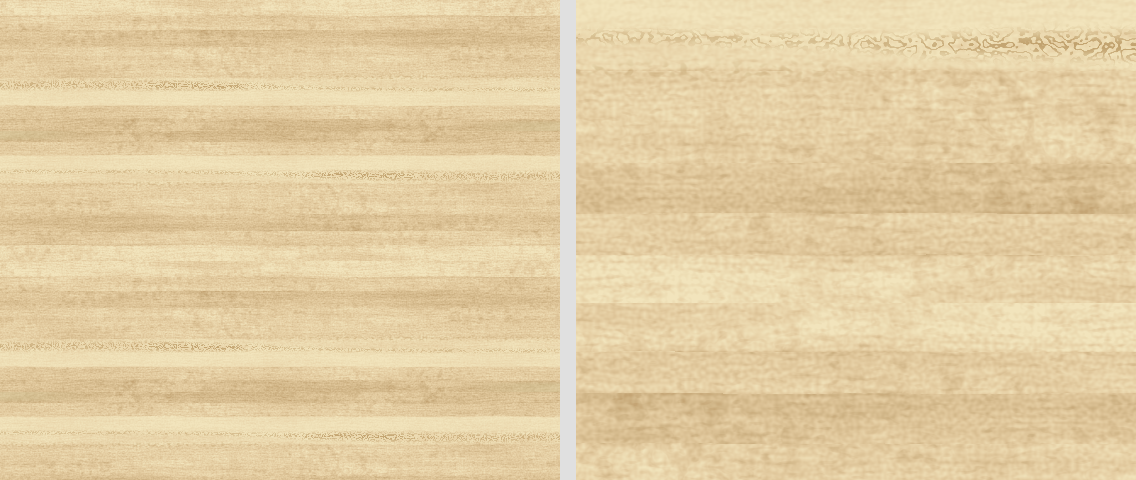
Left: the whole. Right: its middle third, enlarged.
A WebGL 1 fragment shader for this texture:

```glsl
precision highp float;
// Pale laminated maple: horizontal boards with fine grain, curly mottling and ray flecks.
uniform vec2 u_resolution;

#define REPEATS vec2(1.0, 1.838)
#define DARK_WOOD vec3(0.82, 0.715, 0.535)
#define PALE_WOOD vec3(0.935, 0.875, 0.715)
#define FLECK_COLOR vec3(0.73, 0.60, 0.39)
#define GREY_STAIN vec3(0.82, 0.76, 0.58)
#define WARMTH 0.045
#define GRAIN_LINES 85.0
#define GRAIN_DEPTH 0.23
#define MOTTLE_DEPTH 0.34
#define SEAM_DEPTH 0.45
#define FLECK_DEPTH 0.85

vec2 gradientAt(vec2 cell, float wrap) {
  cell.x = mod(cell.x, wrap);
  vec3 q = fract(cell.xyx * vec3(0.1031, 0.1030, 0.0973));
  q += dot(q, q.yzx + 33.33);
  float angle = 6.2832 * fract((q.x + q.y) * q.z);
  return vec2(cos(angle), sin(angle));
}

// Gradient noise, about -1 to 1, periodic in x after "wrap" cells.
float noise(vec2 p, float wrap) {
  vec2 i = floor(p), f = fract(p), e = vec2(1.0, 0.0);
  vec2 w = f * f * f * (f * (f * 6.0 - 15.0) + 10.0);
  float a = dot(gradientAt(i, wrap), f);
  float b = dot(gradientAt(i + e.xy, wrap), f - e.xy);
  float c = dot(gradientAt(i + e.yx, wrap), f - e.yx);
  float d = dot(gradientAt(i + e.xx, wrap), f - e.xx);
  return 1.5 * mix(mix(a, b, w.x), mix(c, d, w.x), w.y);
}

// Noise over the tile with "cells" cells across and down, shifted per board.
float tileNoise(vec2 t, vec2 cells, float shift) {
  return noise(t * cells + vec2(0.0, shift), cells.x);
}

// Board state: x = tone, y = index, z = seam darkness.
void addBoard(inout vec3 board, float y, float top, float tone, float seam, float soft) {
  board.x = mix(board.x, tone, smoothstep(-soft, soft, y - top));
  board.y += step(top, y);
  board.z += seam * exp(-pow((y - top) / (0.0016 + 0.5 * soft), 2.0));
}

void main() {
  float pixel = REPEATS.y / u_resolution.y;
  vec2 uv = gl_FragCoord.xy / u_resolution;
  // The lower half of each tile is the upper half turned by 180 degrees.
  vec2 t = fract(vec2(uv.x, 1.0 - uv.y) * REPEATS);
  if (t.y > 0.5) t = 1.0 - t;

  // Boards from the top of the tile to its centre.
  float waver = 0.0012 * tileNoise(t, vec2(12.0, 3.0), 4.0);
  float y = t.y + waver;
  vec3 board = vec3(0.78, 0.0, 0.0);
  board.z = 0.6 * smoothstep(0.35, 0.41, abs(t.x - 0.5)) * exp(-pow(t.y / 0.003, 2.0));
  addBoard(board, y, 0.062, 0.50, 0.9, pixel);
  addBoard(board, y, 0.115, 0.25, 0.3, 0.004);
  addBoard(board, y, 0.179, 0.56, 0.0, 0.012);
  addBoard(board, y, 0.297, 0.88, 0.2, 0.005);
  addBoard(board, y, 0.350, 0.98, 0.0, 0.006);
  addBoard(board, y, 0.406, 0.46, 0.6, pixel);
  addBoard(board, y, 0.457, 0.20, 0.4, 0.003);
  float shift = board.y * 37.0;
  float paleness = smoothstep(0.75, 0.95, board.x);
  float calm = 1.0 - 0.5 * paleness;

  // Slow drift of tone along each board and streaks within it.
  float tone = board.x + calm * (0.22 * tileNoise(t, vec2(4.0, 11.0), shift)
             + 0.18 * tileNoise(t, vec2(7.0, 42.0), shift + 9.0)
             + 0.10 * tileNoise(t, vec2(30.0, 16.0), shift + 5.0));

  // Wavy growth lines, fibres, dark pores and speckle.
  float bend = 1.3 * tileNoise(t, vec2(9.0, 10.0), shift);
  float wave = 0.5 + 0.5 * sin(6.2832 * (t.y * GRAIN_LINES + bend));
  float broken = 0.6 + 0.7 * tileNoise(t, vec2(24.0, 50.0), shift + 7.0);
  float fibre = tileNoise(t, vec2(90.0, 125.0), shift);
  float pores = smoothstep(0.2, 0.6, tileNoise(t, vec2(120.0, 160.0), shift + 6.0));
  float speckle = tileNoise(t, vec2(330.0, 175.0), shift + 2.0);
  float grain = broken * (0.4 - wave * wave) + 0.6 * fibre + 1.3 * speckle - 0.9 * (pores - 0.15);
  tone += GRAIN_DEPTH * calm * grain;

  // Ragged curly figure of short upright strokes, gathered in patches.
  float curl = 0.7 * tileNoise(t, vec2(64.0, 20.0), shift)
             + 0.7 * tileNoise(t, vec2(110.0, 48.0), shift + 4.0)
             + 0.6 * tileNoise(t, vec2(200.0, 110.0), shift) + 0.3 * speckle;
  float patches = smoothstep(-0.35, 0.45, tileNoise(t, vec2(6.0, 12.0), shift + 3.0));
  float figure = patches * mix(1.0, 0.8 - 0.65 * smoothstep(0.05, 0.35, t.x), paleness);
  tone -= MOTTLE_DEPTH * figure * (smoothstep(-0.1, 0.5, curl) - 0.4);

  // Thin broken seams between boards.
  float seamWear = smoothstep(-0.4, 0.5, tileNoise(t, vec2(6.0, 1.0), shift + 0.5));
  tone = clamp(tone - SEAM_DEPTH * board.z * seamWear, -0.45, 1.12);

  // Wood colour, warmer midway, with a greyish end on the darkest board.
  vec3 color = mix(DARK_WOOD, PALE_WOOD, tone);
  color.r += WARMTH * max(tone * (1.0 - tone), 0.0);
  float stain = smoothstep(0.457, 0.475, t.y) * smoothstep(0.82, 0.98, t.x);
  color = mix(color, GREY_STAIN, 0.45 * stain);

  // Ray flecks: dense nested rings along a line, fainter to the right.
  float centre = 0.325 + 0.018 * smoothstep(0.2, 0.8, t.x) + 3.0 * waver;
  float spread = mix(0.017, 0.008, smoothstep(0.3, 0.6, t.x));
  float band = exp(-pow((t.y - centre) / spread, 2.0));
  float strength = 0.7 + 0.3 * smoothstep(0.2, 0.32, t.x) - 0.5 * smoothstep(0.38, 0.55, t.x);
  float cells = tileNoise(t, vec2(95.0, 62.0), 11.0) + 0.25 * speckle;
  float rings = smoothstep(0.1, 0.8, sin(10.0 * cells));
  color = mix(color, FLECK_COLOR, FLECK_DEPTH * band * strength * rings);

  // Faint fuzzy specks along the upper edge of the pale board.
  float edgeRow = exp(-pow((y - 0.297) / 0.011, 2.0)) * smoothstep(0.35, 0.6, t.x);
  float specks = smoothstep(0.0, 0.6, tileNoise(t, vec2(190.0, 135.0), 23.0));
  color = mix(color, FLECK_COLOR, 0.35 * edgeRow * specks);

  gl_FragColor = vec4(color, 1.0);
}
```
